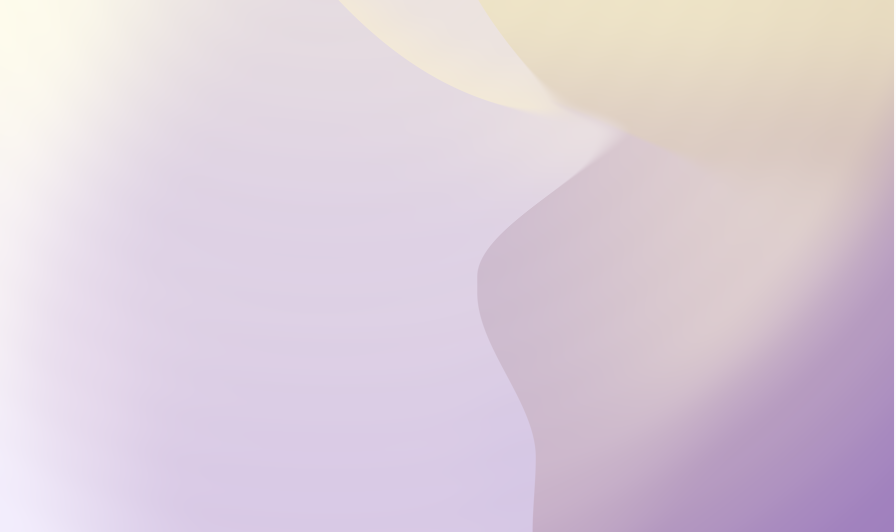
Give the GLSL for this background, as a Shadertoy shader.

```glsl
// Soft pastel backdrop: a lavender field with a pale left glow, a cream sheet
// at the top, and a mauve fold on the right that sinks into a violet corner.
// Each layer is a gradient, masked by a smooth curve; units are canvas heights.

#define CREST_Y 0.78       // height where the fold meets the cream sheet
#define FOLD_X 1.007       // foot of the fold edge
#define FOLD_DIP 0.110     // how far its middle bulges left
#define FOLD_RISE 0.285    // how far its crest leans right
#define SHEET_X 0.636      // where the cream sheet starts on the top side
#define GLOW_WIDTH 0.16    // half width of the left glow's falloff
#define VIOLET_RADIUS 1.34 // arc where the violet begins
#define RIPPLE 0.0015      // strength of the faint curved bands
#define MARGIN 0.0035      // width of the white line on the right side

// Blend of three colours, with the middle one at t = 0.5
vec3 ramp(vec3 low, vec3 middle, vec3 high, float t) {
    vec3 lower = mix(low, middle, smoothstep(0.0, 0.5, t));
    return mix(lower, high, smoothstep(0.5, 1.0, t));
}

// Soft round falloff, 1 at the centre
float glow(vec2 p, vec2 centre, vec2 size) {
    vec2 d = (p - centre) / size;
    return exp(-dot(d, d));
}

// Left border of the fold: an S curve that turns into the sheet's right side
float foldEdge(float y) {
    float wave = FOLD_X - FOLD_DIP * smoothstep(0.14, 0.45, y)
               + FOLD_RISE * smoothstep(0.48, 0.80, y);
    wave -= 0.006 * (1.0 - smoothstep(0.0, 0.14, y));
    float drop = 1.0 - y;
    float sheetSide = 0.899 + drop * (0.60 + 1.05 * drop);
    return mix(wave, sheetSide, smoothstep(CREST_Y - 0.04, CREST_Y + 0.03, y));
}

// Lower border of the cream sheet
float sheetEdge(float x) {
    float reach = max(1.0 - (x - SHEET_X) / 0.5, 0.0);
    return CREST_Y + 0.22 * pow(reach, 2.4);
}

vec3 lavenderField(vec2 p) {
    // Tilted gradient, cooler at the foot of the fold
    float height = p.y + 0.12 * (p.x - 0.6) * p.y;
    vec3 field = ramp(vec3(0.850, 0.790, 0.900), vec3(0.870, 0.820, 0.895),
                      vec3(0.898, 0.860, 0.880), height);
    field = mix(field, vec3(0.830, 0.775, 0.895),
                0.6 * glow(p, vec2(0.99, 0.08), vec2(0.12, 0.22)));
    field = mix(field, vec3(0.920, 0.880, 0.880),
                0.8 * glow(p, vec2(1.11, 0.76), vec2(0.20, 0.11)));

    // Pale glow along the left side, bowed in at the middle
    vec3 light = ramp(vec3(0.950, 0.930, 0.990), vec3(0.970, 0.950, 0.960),
                      vec3(0.995, 0.985, 0.925), p.y);
    light -= vec3(0.05, 0.06, 0.03) * smoothstep(0.0, 0.45, p.x);
    float bow = abs(p.y - 0.36);
    float centre = 0.11 + 0.53 * pow(bow, 1.6);
    float width = GLOW_WIDTH + 0.12 * bow;
    vec3 color = mix(light, field, smoothstep(centre - width, centre + width, p.x));
    return mix(color, vec3(0.920, 0.865, 0.935),
               0.5 * glow(p, vec2(0.17, 0.32), vec2(0.13, 0.25)));
}

vec3 creamSheet(vec2 p) {
    vec3 color = mix(vec3(0.950, 0.912, 0.845), vec3(0.925, 0.890, 0.875),
                     smoothstep(-0.02, 0.13, p.y - sheetEdge(p.x)));
    return mix(color, vec3(0.900, 0.855, 0.845), smoothstep(0.98, 1.12, p.x));
}

vec3 mauveFold(vec2 p) {
    // Mauve body, darker along the left edge and the foot
    vec3 mauve = mix(vec3(0.805, 0.735, 0.810), vec3(0.865, 0.800, 0.810),
                     smoothstep(0.85, 1.42, p.x + 0.25 * (p.y - 0.5)));
    mauve = mix(vec3(0.800, 0.715, 0.795), mauve, smoothstep(0.0, 0.40, p.y));

    // Yellow upper part, with a slanted lower border that fades to the right
    vec3 yellow = mix(vec3(0.860, 0.795, 0.760), vec3(0.932, 0.892, 0.780),
                      smoothstep(0.68, 1.01, p.y));
    yellow -= vec3(0.022, 0.030, 0.025) * smoothstep(1.25, 1.70, p.x);
    float slant = 0.748 - 0.42 * (p.x - 1.184);
    float blur = mix(0.006, 0.14, smoothstep(1.22, 1.62, p.x));
    vec3 color = mix(mauve, yellow, smoothstep(-blur, blur, p.y - slant));
    color = mix(color, vec3(0.878, 0.822, 0.805),
                0.6 * glow(p, vec2(1.48, 0.61), vec2(0.16, 0.10)));

    // Violet corner beyond a wide arc, blurred more towards the left
    float arc = length(p - vec2(0.40, 1.35));
    float spread = 0.22 + 0.14 * (1.0 - smoothstep(1.0, 1.4, p.x));
    vec3 violet = mix(vec3(0.720, 0.615, 0.755), vec3(0.625, 0.500, 0.745),
                      smoothstep(1.50, 1.87, arc));
    return mix(color, violet,
               smoothstep(VIOLET_RADIUS, VIOLET_RADIUS + spread, arc));
}

void mainImage(out vec4 fragColor, in vec2 fragCoord) {
    // The layout is 1.684 wide and 1 high
    vec2 p = fragCoord / iResolution.xy * vec2(1.684, 1.0);
    float pixel = 1.0 / iResolution.y;

    vec3 color = lavenderField(p);

    // The sheet's border dissolves towards the crest
    float sheetBlur = 0.7 * pixel + 0.03 * smoothstep(0.92, 1.14, p.x);
    float sheet = smoothstep(-sheetBlur, sheetBlur, p.y - sheetEdge(p.x));
    sheet *= smoothstep(SHEET_X - 0.02, SHEET_X, p.x);
    color = mix(color, creamSheet(p), sheet);

    // The fold is crisp except around the crest
    float crest = glow(p, vec2(1.12, CREST_Y), vec2(0.11, 0.07));
    float foldBlur = 0.8 * pixel + 0.05 * crest;
    float fold = smoothstep(-foldBlur, foldBlur, p.x - foldEdge(p.y));
    color = mix(color, mauveFold(p), fold);

    // Faint curved bands, then the white line at the right
    color += RIPPLE * sin(75.0 * length(p - vec2(0.62, 1.25)));
    float line = smoothstep(-0.5 * pixel, 0.5 * pixel, p.x - 1.684 + MARGIN);
    fragColor = vec4(mix(color, vec3(0.985), line), 1.0);
}
```
